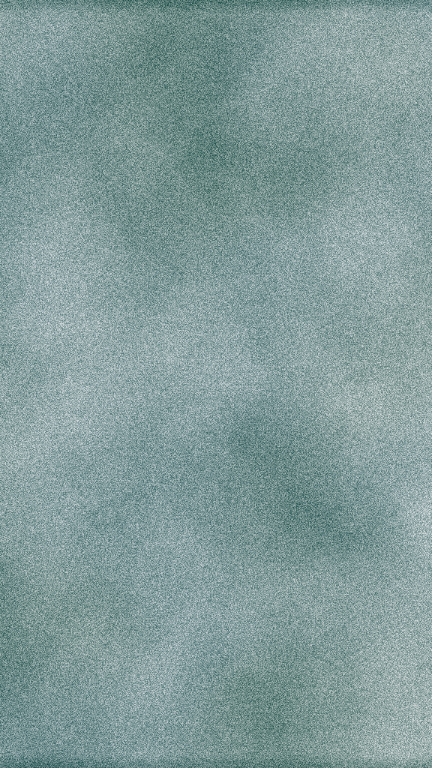
This texture is drawn by a Shadertoy shader. Its source:

```glsl
// Misty grey-teal paper: soft cloudy patches under a fine, dense speckle.
// Clouds are layers of blurred cellular noise; the speckle is a hashed lattice.
// Narrow shaded bands close the top and bottom edges.

float hash(vec2 p) {
    vec3 q = fract(p.xyx * vec3(0.1031, 0.1030, 0.0973));
    q += dot(q, q.yzx + 33.33);
    return fract((q.x + q.y) * q.z);
}

// Cellular noise with a soft blend between the values of nearby cells
float softCells(vec2 p) {
    vec2 cell = floor(p), local = fract(p);
    float total = 0.0, weightSum = 0.0;
    for (int y = -1; y <= 1; y++) {
        for (int x = -1; x <= 1; x++) {
            vec2 offset = vec2(x, y), id = cell + offset + 50.0;
            vec2 jitter = 0.2 + 0.6 * vec2(hash(id), hash(id + 71.7));
            vec2 toSeed = offset + jitter - local;
            float reach = max(0.0, 1.0 - dot(toSeed, toSeed) / 1.44);
            float weight = reach * reach * reach;
            total += weight * hash(id + 23.4);
            weightSum += weight;
        }
    }
    return total / max(weightSum, 0.001);
}

float clouds(vec2 p) {
    float sum = 0.0, amplitude = 0.5;
    for (int i = 0; i < 5; i++) {
        sum += amplitude * (softCells(p) - 0.5);
        p = mat2(0.8, 0.6, -0.6, 0.8) * p * 1.9 + 7.3;
        amplitude *= 0.56;
    }
    return sum;
}

// Triangular distribution, centred on zero
float speck(vec2 id) {
    return hash(id + 11.0) + hash(id + 619.0) - 1.0;
}

// Speckle blended between lattice points, 1024 to the canvas height
float grain(vec2 uv) {
    vec2 p = uv * 1024.0 - 0.5;
    vec2 id = floor(p), f = smoothstep(0.0, 1.0, fract(p));
    float low = mix(speck(id), speck(id + vec2(1, 0)), f.x);
    float high = mix(speck(id + vec2(0, 1)), speck(id + 1.0), f.x);
    return mix(low, high, f.y);
}

void mainImage(out vec4 fragColor, in vec2 fragCoord) {
    vec2 uv = fragCoord / iResolution.y;

    // Gentle warp keeps the patches irregular
    vec2 drift = 0.015 * sin(uv.yx * vec2(17.0, 13.0) + vec2(0.6, 2.1));
    float tone = 0.48 + 1.4 * clouds((uv + drift) * 6.5 + 3.0);
    tone += 0.3 * (uv.x - 0.28);
    tone += 1.12 * grain(uv);

    // Shaded bands along the top and bottom
    float edgeDistance = min(uv.y, 1.0 - uv.y);
    tone -= 0.55 * (1.0 - smoothstep(0.0, 0.02, edgeDistance));

    vec3 deepTeal = vec3(0.39, 0.52, 0.51);
    vec3 paleMist = vec3(0.64, 0.71, 0.71);
    vec3 color = mix(deepTeal, paleMist, tone);

    // Slow shift between green and blue tints
    float tint = softCells(uv * 7.0 + 19.0) - 0.5;
    color += tint * vec3(-0.01, -0.005, 0.02);

    fragColor = vec4(clamp(color, 0.0, 1.0), 1.0);
}
```
